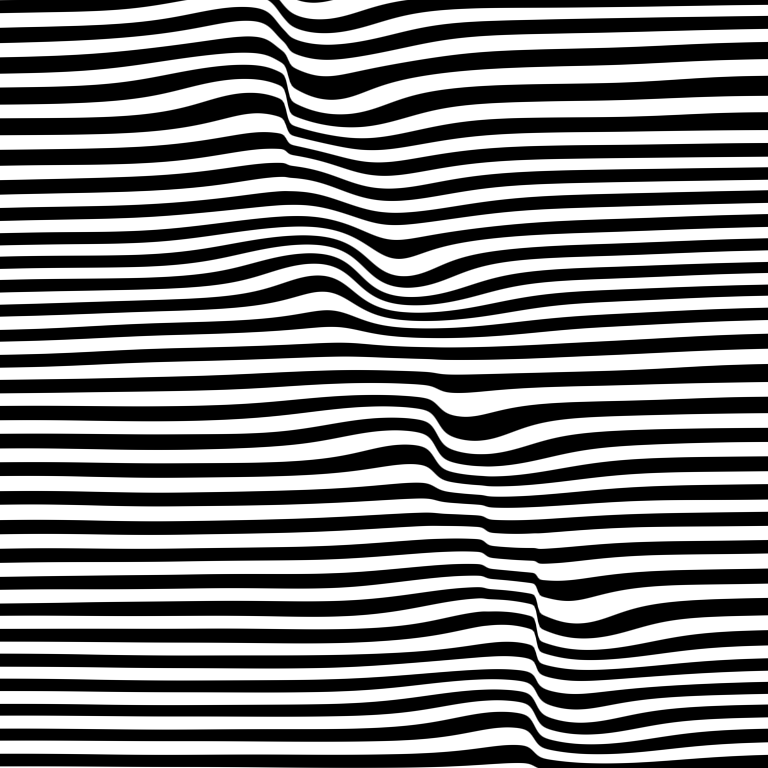
Reproduce this pattern procedurally as a WebGL 2 fragment shader.

```glsl
#version 300 es
precision highp float;
// Twenty-eight black and white horizontal stripes, bent by a slanting fault.
// Each row is shifted by broad swells at the two sides, by kinks that lift the
// stripes left of the fault and drop them right of it, and by faint noise.

uniform vec2 u_resolution;
out vec4 fragColor;

const vec3 INK = vec3(0.0);
const vec3 PAPER = vec3(1.0);

const float PERIOD = 0.035;        // height of one black and white pair
const float FIRST_STRIPE = 0.0195; // top of the first white stripe, from above
const float WHITE_HALF = 0.246;    // half width of white, in periods
const float WIDTH_VARIATION = 0.05;
const float WOBBLE = 0.006;

const float KINK_REACH = 0.16;     // sideways extent of a kink
const float KINK_HEIGHT = 0.057;   // vertical extent of a kink
const float KINK_TILT = 0.2;       // how far a kink leans down to the right
const float BEND_WIDTH = 0.05;     // width of the soft part of the drop
const float TEAR_SHARE = 0.45;     // part of the drop made at the tear
const float SKEW = 0.15;           // how much deeper the drop is than the lift

// Kinks: centre x, centre y, drop, width of the tear
const int KINK_COUNT = 8;
const vec4 KINKS[KINK_COUNT] = vec4[](
  vec4(0.362, 0.984, 0.034, 0.014),
  vec4(0.374, 0.872, 0.036, 0.004),
  vec4(0.436, 0.765, 0.025, 0.078),
  vec4(0.466, 0.642, 0.050, 0.035),
  vec4(0.568, 0.425, 0.032, 0.010),
  vec4(0.632, 0.290, 0.009, 0.005),
  vec4(0.699, 0.186, 0.033, 0.003),
  vec4(0.697, 0.069, 0.032, 0.008)
);

// Swells: side (0 left, 1 right), centre y, drop, height
const int SWELL_COUNT = 6;
const vec4 SWELLS[SWELL_COUNT] = vec4[](
  vec4(0.0, 0.740, 0.025, 0.130),
  vec4(0.0, 0.245, 0.016, 0.160),
  vec4(1.0, 0.961, -0.016, 0.065),
  vec4(1.0, 0.818, 0.012, 0.060),
  vec4(1.0, 0.577, -0.020, 0.090),
  vec4(1.0, 0.154, 0.013, 0.065)
);

float hash(vec2 cell) {
  return fract(sin(dot(cell, vec2(127.1, 311.7))) * 43758.55);
}

// Smooth value noise, 0 to 1
float noise(vec2 p) {
  vec2 cell = floor(p);
  vec2 f = fract(p);
  f = f * f * f * (f * (f * 6.0 - 15.0) + 10.0);
  float low = mix(hash(cell), hash(cell + vec2(1.0, 0.0)), f.x);
  float high = mix(hash(cell + vec2(0.0, 1.0)), hash(cell + 1.0), f.x);
  return mix(low, high, f.y);
}

float bell(float t) {
  return exp(-t * t);
}

// Smooth step from -1 to 1; the clamp keeps the exponential finite
float softSign(float t) {
  return 1.0 - 2.0 / (exp(2.0 * clamp(t, -8.0, 8.0)) + 1.0);
}

// Lift on the left of the fault, drop on the right
float kinkDrop(vec2 p, vec4 kink) {
  vec2 d = p - kink.xy;
  float bend = softSign(d.x / BEND_WIDTH);
  float tear = softSign(d.x / kink.w);
  float profile = mix(bend, tear, TEAR_SHARE) * (1.0 + SKEW * bend);
  float fade = bell(d.x / KINK_REACH) * bell((d.y + KINK_TILT * d.x) / KINK_HEIGHT);
  return kink.z * profile * fade;
}

// Gentle spacing change that fades towards the opposite side
float swellDrop(vec2 p, vec4 swell) {
  return swell.z * (1.0 - abs(p.x - swell.x)) * bell((p.y - swell.y) / swell.w);
}

float totalDrop(vec2 p) {
  float drop = WOBBLE * (noise(p * vec2(4.0, 9.0)) - 0.5);
  for (int i = 0; i < KINK_COUNT; i++) drop += kinkDrop(p, KINKS[i]);
  for (int i = 0; i < SWELL_COUNT; i++) drop += swellDrop(p, SWELLS[i]);
  return drop;
}

void main() {
  vec2 p = gl_FragCoord.xy / u_resolution;

  // Stripe phase, counted downwards from the top
  float phase = (1.0 - p.y - totalDrop(p) - FIRST_STRIPE) / PERIOD;

  // Distance from the middle of the nearest white stripe
  float fromWhite = abs(fract(phase + 0.25) - 0.5);
  float halfWidth = WHITE_HALF
    + WIDTH_VARIATION * (noise(p * vec2(5.0, 14.0) + 17.0) - 0.5);

  // Edge softened over about one pixel
  float soft = clamp(0.65 * fwidth(phase), 0.0001, 0.2);
  float ink = smoothstep(-soft, soft, fromWhite - halfWidth);
  fragColor = vec4(mix(PAPER, INK, ink), 1.0);
}
```
